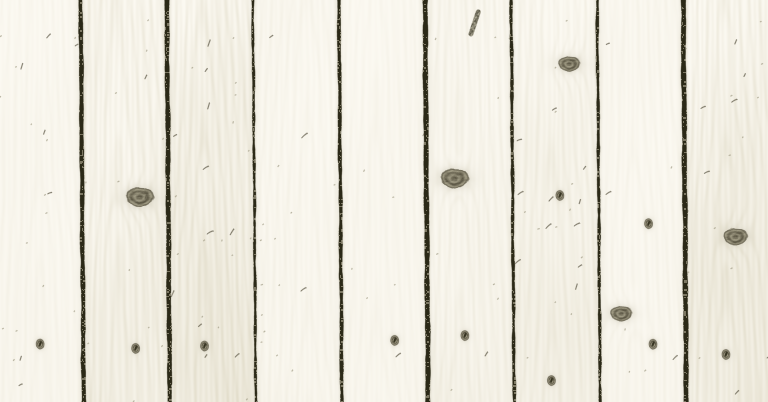
Give the GLSL for this texture, as a Shadertoy shader.

```glsl
const vec3 CREAM = vec3(0.985, 0.975, 0.945);
const vec3 SAND = vec3(0.89, 0.87, 0.80);
const vec3 KNOT_LIGHT = vec3(0.62, 0.60, 0.51);
const vec3 KNOT_DARK = vec3(0.37, 0.35, 0.28);
const vec3 INK = vec3(0.17, 0.16, 0.09);
const float PITCH = 0.1121;
const float FIRST_GAP = 0.105;
const float WARMTH[9] = float[9](0.2, 0.85, 0.95, 0.3, 0.2, 0.5, 0.6, 0.25, 0.9);

float hash(vec2 p) {
    return fract(sin(dot(p, vec2(12.99, 78.23))) * 4375.85);
}

float layeredSines(vec2 p) {
    float sum = 0.0, amp = 0.5;
    for (int i = 0; i < 4; i++) {
        sum += amp * sin(p.x + 1.7 * sin(p.y + float(i)));
        p = mat2(1.6, 1.2, -1.2, 1.6) * p + 2.3;
        amp *= 0.5;
    }
    return sum;
}

float cover(float dist, float soft) {
    return 1.0 - smoothstep(-soft, soft, dist);
}

float stroke(vec2 d, float angle, float halfLength, float radius) {
    vec2 axis = vec2(cos(angle), sin(angle));
    return length(d - axis * clamp(dot(d, axis), -halfLength, halfLength)) - radius;
}

// Centre of the main knot: x across its plank, y up the canvas
vec2 knotCentre(float plank) {
    float c = cos((plank - 1.0) * 1.0472);
    float x = 0.46 + 0.22 * cos(2.513 * plank - 2.213);
    return vec2(x, fract(0.125 + 0.285 * plank) + 0.1 * c * c * c * c);
}

// Arched growth rings, bent around a knot
float grain(vec2 q, float plank, float bend) {
    float d = length(vec2(q.x - 0.35 - 0.3 * hash(vec2(plank, 3.0)), 0.06));
    float warp = 0.35 * layeredSines(vec2(q.x * 3.0 + plank, q.y * 5.0));
    float rings = sin(6.2832 * (9.0 * d + 2.5 * q.y + warp + bend));
    float fibre = sin(q.x * 95.0 + 3.0 * layeredSines(vec2(q.y * 4.0, q.x * 6.0 + plank)));
    return 0.7 * pow(0.5 + 0.5 * rings, 3.0) + 0.3 * fibre;
}

vec3 addKnot(vec3 col, vec2 d, vec2 radii, float soft) {
    float r = length(d / radii) + 0.08 * layeredSines(d * 220.0);
    float size = min(radii.x, radii.y);
    float ringTone = 0.5 + 0.35 * sin(r * 13.0) + 0.3 * layeredSines(d * vec2(250.0, 600.0));
    col = mix(col, SAND * 0.93, 0.55 * exp(-2.5 * max(r - 1.0, 0.0)));
    col = mix(col, mix(KNOT_LIGHT, KNOT_DARK, clamp(ringTone, 0.0, 1.0)), cover((r - 1.0) * size, soft));
    float rim = abs(r - 0.97) * size - 0.0006;
    return mix(col, KNOT_DARK, 0.65 * cover(rim, soft));
}

// Sparse slanted nicks, one at most per cell
float nicks(vec2 p, float cell, float density, float halfLength, float radius, float soft) {
    vec2 id = floor(p / cell);
    vec2 jitter = 0.3 + 0.4 * vec2(hash(id + 4.0), hash(id + 9.0));
    vec2 d = p - (id + jitter) * cell;
    float angle = 0.3 + 1.0 * hash(id + 17.0);
    d.y += 40.0 * d.x * d.x;
    float size = 0.4 + 0.6 * hash(id + 23.0);
    return step(hash(id), density) * cover(stroke(d, angle, halfLength * size, radius), soft);
}

void mainImage(out vec4 fragColor, in vec2 fragCoord) {
    vec2 p = fragCoord / iResolution.x;
    float v = fragCoord.y / iResolution.y;
    float height = iResolution.y / iResolution.x;
    float soft = 0.8 / iResolution.x;

    // Slightly leaning plank coordinates
    float s = (p.x - FIRST_GAP - 0.004 * (1.0 - v)) / PITCH + 1.0;
    float plank = clamp(floor(s), 0.0, 8.0);
    float u = s - plank;
    float warmth = WARMTH[int(plank)];

    // Main knot geometry
    vec2 centre = knotCentre(plank);
    vec2 toKnot = vec2((u - centre.x) * PITCH, (v - centre.y) * height);
    float hasKnot = step(1.5, abs(plank - 3.0)) * step(0.5, plank);
    float bend = hasKnot * 1.2 * exp(-dot(toKnot, toKnot) * 1600.0);

    // Bleached wood, warmer toward the bottom
    float blotch = layeredSines(vec2(u * 2.0 + plank * 3.0, v * 4.0));
    float tone = warmth * (0.17 + 0.38 * (1.0 - v) + 0.2 * blotch);
    tone += (0.08 + 0.3 * warmth) * grain(vec2(u, v), plank, bend);
    vec3 col = mix(CREAM, SAND, clamp(tone, 0.0, 1.0));

    // Large and small knots
    if (hasKnot > 0.5) {
        float size = 0.8 + 0.3 * hash(vec2(plank, 5.0));
        col = addKnot(col, toKnot, vec2(0.0165, 0.0115) * size, soft);
    }
    for (int i = 0; i < 2; i++) {
        float n = float(i);
        float y = mix(0.04 + 0.13 * hash(vec2(plank, 7.0)), 0.4 + 0.25 * hash(vec2(plank, 8.0)), n);
        vec2 d = vec2((u - 0.5 - 0.12 * sin(plank * 2.0 + n)) * PITCH, (v - y) * height);
        float present = mix(step(0.5, abs(plank - 3.0)), step(5.5, plank) * step(plank, 7.5), n);
        if (present > 0.5) {
            col = addKnot(col, d, vec2(0.0052, 0.0062), soft);
            col = mix(col, INK, 0.85 * cover(stroke(d, 1.2, 0.002, 0.0013), soft));
        }
    }

    // Nicks, specks and one long gouge
    col = mix(col, KNOT_DARK, 0.8 * nicks(p, 0.041, 0.13, 0.0045, 0.0007, soft));
    col = mix(col, KNOT_LIGHT, 0.75 * nicks(p + 0.37, 0.019, 0.08, 0.0008, 0.0007, soft));
    float gouge = stroke(p - vec2(0.618, 0.943 * height), 1.25, 0.015, 0.0032);
    col = mix(col, mix(KNOT_LIGHT, INK, 0.5 + 0.5 * layeredSines(p * 700.0)), 0.8 * cover(gouge, soft));

    // Ragged dark gaps with pale grit inside
    float gap = clamp(floor(s + 0.5), 1.0, 8.0);
    float wobble = 0.0006 * layeredSines(vec2(v * 23.0, gap * 4.0));
    float halfWidth = 0.0024 + 0.0008 * cos(1.9 * (gap - 4.9));
    halfWidth += 0.0006 * layeredSines(vec2(v * 60.0 + gap, gap));
    float gapDist = abs((s - gap) * PITCH + wobble) - halfWidth;
    float grit = step(0.86, hash(floor(p / 0.0018)));
    col = mix(col, SAND * 0.9, 0.4 * exp(-max(gapDist, 0.0) * 500.0));
    col = mix(col, mix(INK, KNOT_LIGHT, 0.7 * grit), cover(gapDist, soft));

    fragColor = vec4(col, 1.0);
}
```
